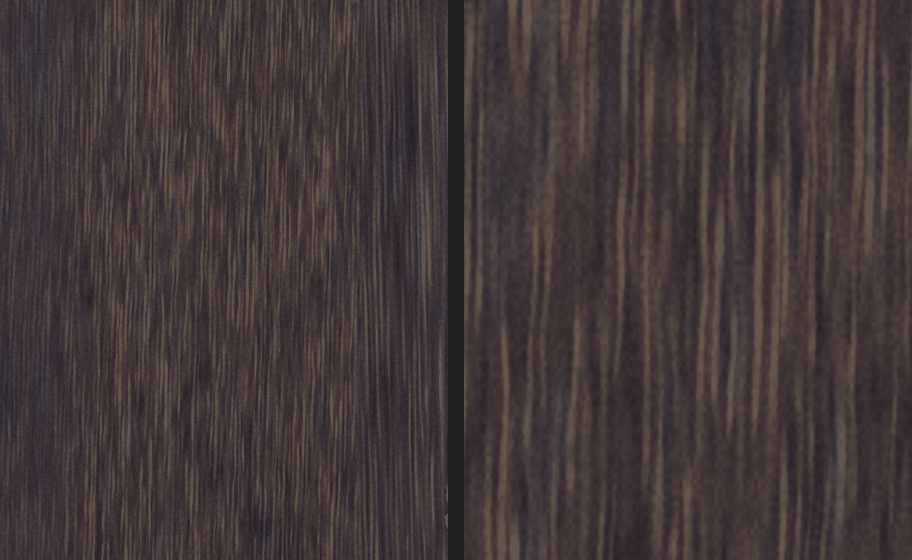
Left: the whole. Right: its middle third, enlarged.
This texture is drawn by a WebGL 1 fragment shader. Its source:

```glsl
precision highp float;
// Dark wenge wood: fine broken upright fibres in three zones of differing lean and contrast.
uniform vec2 u_resolution;

const vec3 DARK = vec3(0.155, 0.126, 0.153);
const vec3 MIDDLE = vec3(0.252, 0.212, 0.213);
const vec3 LIGHT = vec3(0.395, 0.335, 0.292);
const vec3 CHIP = vec3(0.47, 0.45, 0.45);
const vec3 COOL_TINT = vec3(0.97, 0.99, 1.04);
const vec3 BLUE_TINT = vec3(0.96, 1.0, 1.06);
const vec2 LINE = vec2(122.0, 15.0);     // cells per canvas height
const vec2 FIBRE = vec2(240.0, 24.0);
const vec2 STRAND = vec2(80.0, 10.0);
const vec2 BAND = vec2(24.0, 3.0);
const vec2 CLOUD = vec2(7.0, 3.5);
const vec2 GRAIN = vec2(470.0, 300.0);
const float BREAKS = 60.0;               // short gaps along a line
const float GRAIN_AMOUNT = 0.36;
const float CONTRAST = 1.1;
const float CENTRE_LEAN = 0.022;
const float RIGHT_LEAN = -0.040;
const float LEFT_EDGE = 0.16;            // zone borders, in canvas widths
const float RIGHT_EDGE = 0.80;

float hash(vec2 p) {
  vec3 q = fract(vec3(p.xyx) * 0.1031);
  q += dot(q, q.yzx + 33.33);
  return fract((q.x + q.y) * q.z);
}

float noise(vec2 p) {
  vec2 i = floor(p);
  vec2 f = smoothstep(0.0, 1.0, p - i);
  float low = mix(hash(i), hash(i + vec2(1.0, 0.0)), f.x);
  float high = mix(hash(i + vec2(0.0, 1.0)), hash(i + 1.0), f.x);
  return mix(low, high, f.y);
}

// One column of noise, shifted so that streak ends do not line up.
float column(float i, float y) {
  y += 17.0 * hash(vec2(i, 71.0));
  float cell = floor(y);
  float f = smoothstep(0.0, 1.0, y - cell);
  return mix(hash(vec2(i, cell)), hash(vec2(i, cell + 1.0)), f);
}

float streaks(vec2 p) {
  float i = floor(p.x);
  float f = smoothstep(0.0, 1.0, p.x - i);
  return mix(column(i, p.y), column(i + 1.0, p.y), f);
}

// Crisp pale lines, one per cell, drifting and broken along their length.
float lines(vec2 p) {
  float i = floor(p.x);
  float centre = 0.5 + 0.34 * (column(i + 400.0, p.y * 0.7) - 0.5);
  float halfWidth = mix(0.15, 0.33, column(i + 800.0, p.y * 1.3));
  float profile = 1.0 - smoothstep(halfWidth - 0.18, halfWidth + 0.18, abs(p.x - i - centre));
  float gaps = mix(0.55, 1.15, column(i + 1200.0, p.y * BREAKS / LINE.y));
  return profile * gaps * smoothstep(0.2, 0.7, column(i, p.y));
}

// Signed fibre brightness around zero.
float wood(vec2 p, float lean, float seed) {
  p.x -= lean * p.y;
  p.x += 0.006 * (noise(p * vec2(7.0, 3.0) + seed) - 0.5);
  p.x += 0.0022 * (noise(p * vec2(60.0, 30.0) + seed) - 0.5);
  p += seed;
  float tone = 0.75 * (lines(p * LINE) - 0.22);
  tone += 0.75 * (streaks(p * FIBRE) - 0.5);
  tone += 0.34 * (streaks(p * STRAND) - 0.5);
  tone += 0.18 * (streaks(p * BAND) - 0.5);
  return tone;
}

// Pale broken bits hugging an edge at the given distance.
float chips(float distance, float along, float seed) {
  float reach = 0.010 * (noise(vec2(along * 130.0, seed)) - 0.35);
  float place = smoothstep(0.68, 0.80, noise(vec2(along * 11.0, seed + 5.0)));
  return place * (1.0 - smoothstep(reach - 0.002, reach + 0.001, distance));
}

void main() {
  vec2 p = gl_FragCoord.xy / u_resolution.y;
  float width = u_resolution.x / u_resolution.y;
  float across = p.x / width;

  // Zone masks with wandering borders
  float wander = 0.05 * (noise(vec2(across * 8.0, p.y * 4.0)) - 0.5);
  float left = 1.0 - smoothstep(-0.06, 0.08, across + wander - LEFT_EDGE);
  float right = smoothstep(-0.012, 0.02, across + 0.4 * wander - RIGHT_EDGE);

  // Fibres of each zone
  float centreTone = wood(p, CENTRE_LEAN, 3.0) * mix(1.0, 0.62, left);
  float rightTone = wood(p * vec2(0.85, 0.45), RIGHT_LEAN, 9.0) - 0.06;
  float tone = mix(centreTone, rightTone, right);

  // Soft shading and surface grain
  tone += 0.13 * (noise(p * CLOUD + 20.0) - 0.5);
  tone += 0.05 - 0.10 * left;
  tone += GRAIN_AMOUNT * (noise(p * GRAIN) - 0.5);
  tone *= CONTRAST;

  // Colour ramp with bluish strands
  vec3 colour = mix(MIDDLE, DARK, clamp(-tone * 1.3, 0.0, 1.0));
  colour = mix(colour, LIGHT, clamp(tone * 1.2, 0.0, 1.0));
  colour *= mix(vec3(1.0), COOL_TINT, max(left, 0.6 * right));
  colour *= mix(vec3(1.0), BLUE_TINT, smoothstep(0.5, 0.8, streaks(p * STRAND + 50.0)));

  // Chipped rims
  float rim = max(chips(width - p.x, p.y, 2.0), chips(1.0 - p.y, p.x, 8.0));
  colour = mix(colour, CHIP, 0.6 * rim);
  gl_FragColor = vec4(colour, 1.0);
}
```
